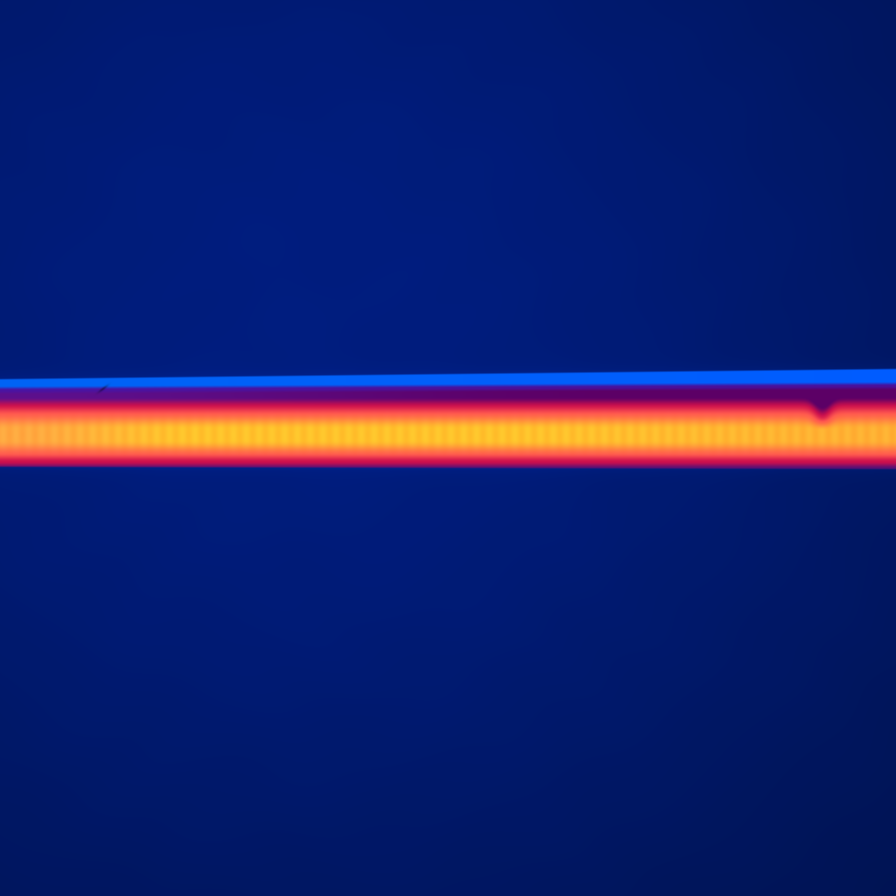
Write a three.js fragment shader that draws this background.

```glsl
varying vec2 vUv;

// Soft spot of light, 1 at its centre
float spot(vec2 p, vec2 centre, vec2 radius) {
  vec2 d = (p - centre) / radius;
  return exp(-dot(d, d));
}

// Broad navy wall, dimmer towards the right and bottom
vec3 wall(vec2 p) {
  float light = spot(p, vec2(0.34, 0.64), vec2(0.95, 0.88));
  vec3 colour = mix(vec3(0.0, 0.055, 0.23), vec3(0.0, 0.112, 0.495), light);
  float grain = sin(p.x * 31.0 + sin(p.y * 23.0)) * sin(p.y * 37.0 + sin(p.x * 19.0));
  return colour * (1.0 + 0.008 * grain);
}

// Cross-section of the hot tube, from its lower rim upwards
vec3 tube(float y, float x) {
  vec3 purple = mix(vec3(0.36, 0.06, 0.55), vec3(0.36, 0.0, 0.40), smoothstep(0.0, 0.7, x));
  vec3 crimson = vec3(0.80, 0.06, 0.30);
  vec3 coral = vec3(1.0, 0.34, 0.31);
  vec3 amber = mix(vec3(1.0, 0.66, 0.25), vec3(1.0, 0.76, 0.17), smoothstep(0.02, 0.22, x));
  amber = mix(amber, vec3(1.0, 0.69, 0.20), smoothstep(0.55, 1.0, x));

  vec3 colour = mix(vec3(0.34, 0.06, 0.46), crimson, smoothstep(0.477, 0.485, y));
  colour = mix(colour, coral, smoothstep(0.484, 0.494, y));
  colour = mix(colour, amber, smoothstep(0.490, 0.509, y));
  colour = mix(colour, coral, smoothstep(0.521, 0.541, y));
  colour = mix(colour, crimson, smoothstep(0.537, 0.549, y));
  colour = mix(colour, purple, smoothstep(0.546, 0.557, y));

  // Evenly spaced diodes behind the diffuser
  float beads = sin(x * 440.0) * spot(vec2(0.0, y), vec2(0.0, 0.515), vec2(1.0, 0.017));
  return colour * (1.0 + vec3(0.0, 0.035, 0.06) * beads);
}

void main() {
  vec2 p = vUv;
  float blur = 0.0014;
  vec3 colour = wall(p);

  // Sloping edges of the strip
  float lowerEdge = mix(0.479, 0.4765, p.x);
  float seam = mix(0.5655, 0.5705, p.x);
  float upperEdge = mix(0.5768, 0.5882, p.x);

  // Small dip in the upper rim near the right end
  float dip = 0.011 * spot(vec2(p.x, 0.0), vec2(0.918, 0.0), vec2(0.011, 1.0));
  float dipped = p.y + dip * smoothstep(0.515, 0.535, p.y);
  vec3 strip = tube(dipped, p.x);

  // Violet transition and blue reflection above the tube
  vec3 violet = vec3(0.27, 0.08, 0.66);
  vec3 blue = mix(vec3(0.0, 0.39, 0.96), vec3(0.0, 0.36, 1.0), p.x);
  strip = mix(strip, violet, 0.8 * smoothstep(seam - 0.006, seam - 0.001, p.y));
  strip = mix(strip, blue, smoothstep(seam - 0.001, seam + 0.004, p.y));

  // Tiny dark nick on the seam
  vec2 nick = vec2(p.x - 0.115, p.y - 0.566 - 0.7 * (p.x - 0.115));
  strip *= 1.0 - 0.4 * spot(nick, vec2(0.0), vec2(0.005, 0.0018));

  float inside = smoothstep(lowerEdge - blur, lowerEdge + blur, p.y)
    * (1.0 - smoothstep(upperEdge - blur, upperEdge + blur, p.y));
  colour = mix(colour, strip, inside);

  // Faint halo hugging the strip
  float gap = max(lowerEdge - p.y, p.y - upperEdge);
  colour += vec3(0.0, 0.012, 0.04) * exp(-max(gap, 0.0) * 160.0) * (1.0 - inside);

  gl_FragColor = vec4(colour, 1.0);
}
```
